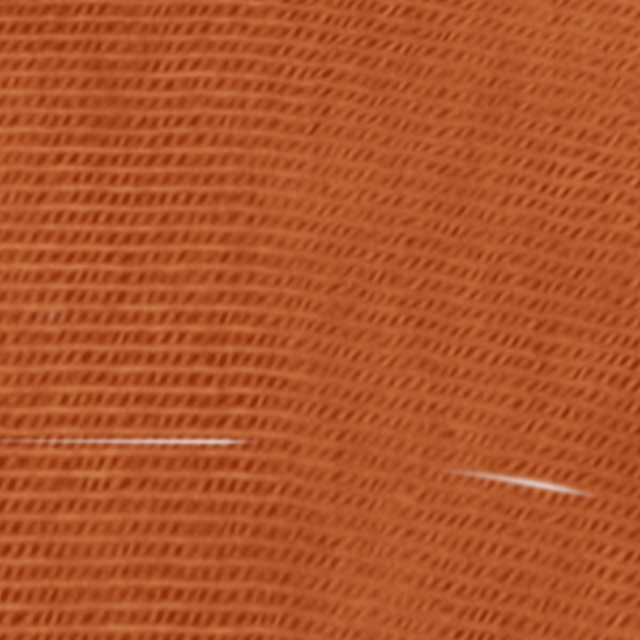
Give the GLSL for this texture, as a WebGL 1 fragment shader.

```glsl
precision highp float;

uniform vec2 u_resolution;

const float TAU = 6.2831853;
const float WALES = 47.0;
const float FOLD_X = 0.42;

const vec3 SHADOW = vec3(0.56, 0.19, 0.045);
const vec3 RUST = vec3(0.69, 0.33, 0.16);
const vec3 HIGHLIGHT = vec3(0.79, 0.47, 0.28);
const vec3 GLINT = vec3(0.89, 0.82, 0.81);

float hash(vec2 cell) {
  vec3 q = fract(cell.xyx * vec3(0.1031, 0.1030, 0.0973));
  q += dot(q, q.yzx + 33.33);
  return fract((q.x + q.y) * q.z);
}

float noise(vec2 p) {
  vec2 cell = floor(p);
  vec2 f = fract(p);
  f = f * f * (3.0 - 2.0 * f);
  float low = mix(hash(cell), hash(cell + vec2(1.0, 0.0)), f.x);
  float high = mix(hash(cell + vec2(0.0, 1.0)), hash(cell + 1.0), f.x);
  return mix(low, high, f.y);
}

// Distance beyond the fold, with a rounded start
float beyondFold(float x) {
  float d = x - FOLD_X;
  return 0.5 * (d + sqrt(d * d + 0.002));
}

// Course number, counted from the top; courses sag beyond the fold
float courseAt(vec2 p, float stretched) {
  float y = p.y - beyondFold(p.x) * mix(0.155, 0.20, p.y);
  y += 0.004 * (noise(p * vec2(9.0, 5.0)) - 0.5);
  y += mix(0.003, 0.008, stretched) * (noise(p * vec2(38.0, 24.0)) - 0.5);
  return 35.0 * y - 3.5 * y * y;
}

// Slanted loops between ridges: -1 in the gaps, 1 on the yarn
float stitchWave(float x, float course, float slant) {
  float row = floor(course);
  float u = (x + 0.12 * beyondFold(x)) * WALES;
  u += slant * (fract(course) - 0.5) + 0.35 * hash(vec2(row, 7.0));
  u += 0.9 * (noise(vec2(x * 18.0, row * 0.7)) - 0.5);
  float strength = mix(0.3, 1.5, noise(vec2(u * 0.9, row * 1.7)));
  return cos(TAU * u) * strength;
}

// Brightness of the knit; 0.5 is the plain yarn colour
float knitTone(vec2 p) {
  float stretched = smoothstep(FOLD_X - 0.07, FOLD_X + 0.12, p.x);
  float course = courseAt(p, stretched);
  float crest = 0.5 + 0.5 * cos(TAU * course);
  float ridge = crest * crest * crest;
  float band = 1.0 - crest;
  float contrast = mix(0.65, 1.2, noise(p * vec2(8.0, 7.0) + 3.0));
  float unbroken = mix(0.6, 1.3, noise(vec2(p.x * 40.0, floor(course + 0.5) * 1.3)));
  float relief = mix(0.38, 0.13, stretched) * (ridge * unbroken - 0.30);
  relief -= mix(0.16, 0.12, stretched) * (band - 0.5);
  float loops = stitchWave(p.x, course, mix(0.7, 1.15, stretched));
  relief += mix(0.29, 0.30, stretched) * band * loops;
  return 0.5 + contrast * relief;
}

// Broad shading and fine fibre irregularity
float wear(vec2 p) {
  float patches = noise(p * vec2(5.0, 4.0) + 11.0) - 0.5;
  float columns = noise(p * vec2(26.0, 7.0)) - 0.5;
  float fibres = noise(p * vec2(150.0, 120.0)) - 0.5;
  float tufts = noise(p * vec2(75.0, 85.0) + 5.0) - 0.5;
  float glow = smoothstep(0.5, 1.0, p.x) * (1.0 - smoothstep(0.1, 0.5, p.y));
  float shade = 0.10 * patches + 0.10 * columns + 0.09 * glow;
  return shade + 0.18 * fibres + 0.16 * tufts;
}

vec3 yarnColor(float tone) {
  vec3 lower = mix(SHADOW, RUST, clamp(tone * 2.0, 0.0, 1.0));
  return mix(lower, HIGHLIGHT, clamp(tone * 2.0 - 1.0, 0.0, 1.0));
}

// Soft mark along x, strongest at the middle value of span
float streak(float across, float x, vec3 span, float halfWidth) {
  float rise = smoothstep(span.x, span.y, x);
  float fall = 1.0 - smoothstep(span.y, span.z, x);
  float taper = rise * fall;
  float w = halfWidth * mix(0.7, 1.0, taper);
  return taper * exp(-across * across / (w * w));
}

void main() {
  vec2 p = gl_FragCoord.xy / u_resolution;
  p.y = 1.0 - p.y;
  vec3 color = yarnColor(knitTone(p) + wear(p));

  // Pale pulled threads and a faint fleck
  float dx = p.x - 0.846;
  float sagging = p.y - (0.758 + 0.185 * dx + 0.21 * dx * dx);
  float level = p.y - 0.690 - 0.004 * (p.x - 0.3);
  float leftThread = streak(level, p.x, vec3(-0.15, 0.34, 0.41), 0.0048);
  float rightThread = streak(sagging, p.x, vec3(0.65, 0.85, 0.955), 0.0065);
  float fleck = streak(p.y - 0.49, p.x, vec3(0.05, 0.08, 0.11), 0.012);
  color = mix(color, GLINT, 0.88 * max(leftThread, rightThread));
  color = mix(color, GLINT, 0.15 * fleck);

  gl_FragColor = vec4(color, 1.0);
}
```
